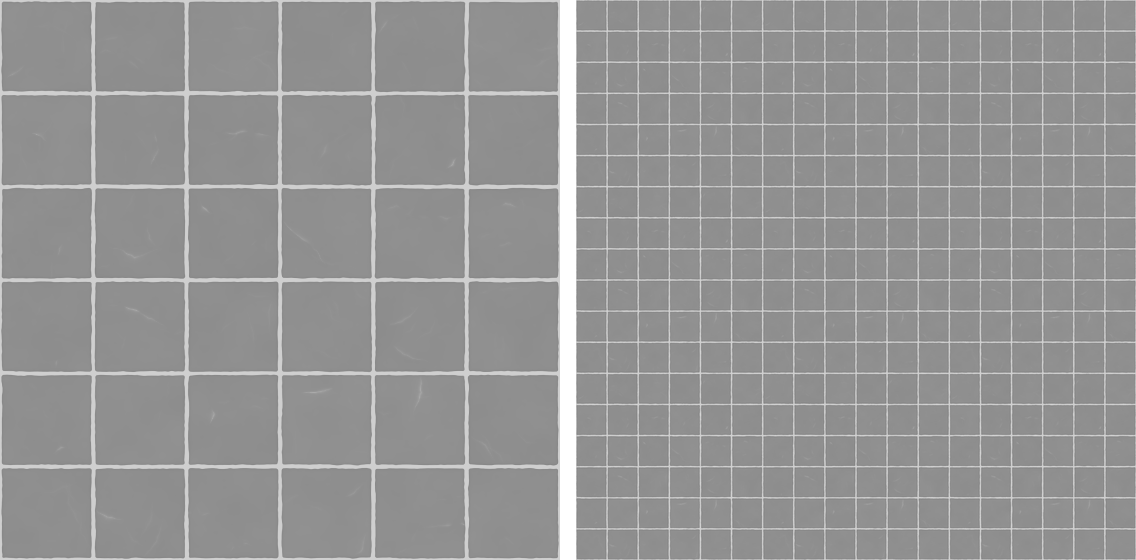
Left: one tile. Right: repeated 3 by 3.
This texture is drawn by a Shadertoy shader. Its source:

```glsl
// Square grey stone tiles with uneven edges, pale grout and faint light veins.
#define TILES 6.0
#define GROUT_WIDTH 0.042
#define CORNER_RADIUS 0.022
#define EDGE_WOBBLE 0.018
#define RIM_WIDTH 0.009
#define RIM_SHADE 0.055
#define CLOUDING 0.022
#define VEINS 4
#define VEIN_STRENGTH 0.17
#define STONE_COLOR vec3(0.56)
#define GROUT_COLOR vec3(0.81)

float hash(vec2 p) {
    return fract(sin(dot(p, vec2(127.1, 311.7))) * 43758.5453);
}

float noise(vec2 p) {
    vec2 i = floor(p), f = fract(p);
    f = f * f * (3.0 - 2.0 * f);
    return mix(mix(hash(i), hash(i + vec2(1, 0)), f.x),
               mix(hash(i + vec2(0, 1)), hash(i + vec2(1, 1)), f.x), f.y);
}

float fbm(vec2 p) {
    float sum = 0.0, amp = 0.5;
    for (int i = 0; i < 4; i++) {
        sum += amp * noise(p);
        p = p * 2.03 + 17.3;
        amp *= 0.5;
    }
    return sum / 0.9375;
}

float roundedBox(vec2 p, float halfSize, float radius) {
    vec2 q = abs(p) - halfSize + radius;
    return length(max(q, 0.0)) + min(max(q.x, q.y), 0.0) - radius;
}

// Bent, tapering streaks; most are barely visible and a few stand out.
float veins(vec2 p, vec2 id, vec2 seed) {
    float sum = 0.0;
    for (int i = 0; i < VEINS; i++) {
        vec2 key = id + float(i) * vec2(7.3, 13.7) + 2.0;
        float angle = 6.2832 * hash(key);
        vec2 center = 0.8 * (vec2(hash(key + 31.0), hash(key + 57.0)) - 0.5);
        vec2 q = mat2(cos(angle), sin(angle), -sin(angle), cos(angle)) * (p - center);
        float bend = 0.8 * (hash(key + 71.0) - 0.5);
        q.x += bend * abs(q.y) + 0.09 * (fbm(q * 5.0 + seed) - 0.5);
        float reach = mix(0.1, 0.4, hash(key + 83.0));
        float taper = 1.0 - smoothstep(0.0, reach, abs(q.y));
        float core = exp(-abs(q.x) / (0.003 + 0.007 * taper));
        float halo = exp(-abs(q.x) / 0.045) * step(0.0, q.x) * smoothstep(0.0, 0.01, q.x);
        float patches = smoothstep(0.25, 0.7, noise(q * 9.0 + seed));
        float strength = 0.08 + pow(hash(key + 97.0), 7.0);
        sum += strength * taper * patches * (core + 0.16 * halo);
    }
    return sum;
}

void mainImage(out vec4 fragColor, in vec2 fragCoord) {
    // Tile cells, with half a grout line on each canvas border
    vec2 grid = fragCoord / iResolution.xy * TILES;
    vec2 id = mod(floor(grid), TILES);
    vec2 p = fract(grid) - 0.5;
    vec2 seed = 40.0 * vec2(hash(id + 3.0), hash(id + 11.0));
    float pixel = TILES / min(iResolution.x, iResolution.y);

    // Uneven tile outline
    float wobble = 0.65 * noise(p * 9.0 + seed) + 0.35 * noise(p * 27.0 + seed);
    float dist = roundedBox(p, 0.5 - 0.5 * GROUT_WIDTH, CORNER_RADIUS)
               + EDGE_WOBBLE * (wobble - 0.5);
    float tile = 1.0 - smoothstep(-0.7 * pixel, 0.7 * pixel, dist);

    // Stone: soft clouds, slight tone change per tile, veins and a dark rim
    vec3 stone = STONE_COLOR + CLOUDING * (fbm(p * 3.0 + seed) - 0.5);
    stone += 0.008 * (hash(id + 23.0) - 0.5);
    stone += VEIN_STRENGTH * veins(p, id, seed);
    stone -= RIM_SHADE * exp(-max(-dist, 0.0) / RIM_WIDTH);

    fragColor = vec4(mix(GROUT_COLOR, stone, tile), 1.0);
}
```
